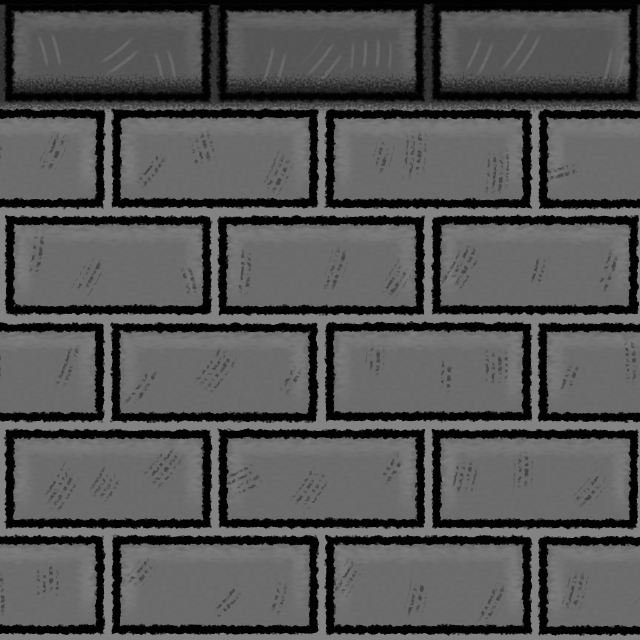
Write a Shadertoy shader that draws this texture.

```glsl
const float ROWS = 6.0;
const vec2 BRICK_HALF = vec2(0.961, 0.457);
const vec2 BRICK_SHIFT = vec2(0.014, 0.012);
const float LINE_WIDTH = 0.076;

const vec3 INK = vec3(0.008);
const vec3 MORTAR = vec3(0.51);
const vec3 STONE = vec3(0.418);
const vec3 BEVEL = vec3(0.485);
const vec3 SCRATCH = vec3(0.24);
const vec3 DARK_MORTAR = vec3(0.2);
const vec3 DARK_STONE = vec3(0.335);
const vec3 DARK_BEVEL = vec3(0.405);
const vec3 PALE_SCRATCH = vec3(0.43);

vec2 hash2(vec2 p) {
    vec3 a = fract(p.xyx * vec3(0.1031, 0.1030, 0.0973));
    a += dot(a, a.yzx + 33.33);
    return fract((a.xx + a.yz) * a.zy);
}

float gradientDot(vec2 cell, vec2 offset) {
    float angle = 6.2832 * hash2(cell).x;
    return dot(vec2(cos(angle), sin(angle)), offset);
}

// Gradient noise, roughly -0.7 to 0.7
float noise(vec2 p) {
    vec2 i = floor(p), f = fract(p);
    vec2 u = f * f * f * (f * (f * 6.0 - 15.0) + 10.0);
    vec2 e = vec2(0.0, 1.0);
    return mix(mix(gradientDot(i, f), gradientDot(i + e.yx, f - e.yx), u.x),
               mix(gradientDot(i + e, f - e), gradientDot(i + e.yy, f - e.yy), u.x), u.y);
}

float boxDistance(vec2 p, vec2 halfSize) {
    vec2 d = abs(p) - halfSize;
    return length(max(d, 0.0)) + min(max(d.x, d.y), 0.0);
}

vec2 rotate(vec2 p, float angle) {
    float c = cos(angle), s = sin(angle);
    return vec2(c * p.x - s * p.y, s * p.x + c * p.y);
}

// Parallel strokes in three tilted patches; breakup chops them into dashes
float scratches(vec2 p, vec2 seed, float spacing, float breakup) {
    float mask = 0.0;
    for (int i = 0; i < 3; i++) {
        vec2 key = seed * 7.0 + float(i) * 19.0 + 3.0;
        vec2 place = hash2(key), shape = hash2(key + 41.0), kind = hash2(key + 83.0);
        vec2 center = vec2((float(i) - 1.0) * 0.6 + (place.x - 0.5) * 0.38,
                           (place.y - 0.6) * 0.3);
        float tilt = mix(-0.3, 0.75, shape.x) + 0.6 * step(0.85, kind.x);
        vec2 q = rotate(p - center, tilt);
        q.x += 0.3 * q.y * q.y + 0.012 * breakup * noise(q * 30.0 + key);
        vec2 reach = vec2(spacing * mix(0.9, 1.9, kind.y), mix(0.14, 0.25, shape.y));
        float stagger = 0.07 * (hash2(key + floor(q.x / spacing)).x - 0.5);
        float stroke = 1.0 - smoothstep(0.008, 0.022, abs(fract(q.x / spacing) - 0.5) * spacing);
        float patchMask = (1.0 - smoothstep(0.75, 1.0, abs(q.x) / reach.x))
                        * (1.0 - smoothstep(0.5, 1.0, abs(q.y + stagger) / reach.y));
        float dashes = smoothstep(-0.3, 0.35, noise(q * vec2(18.0, 32.0) + key));
        mask = max(mask, stroke * patchMask * mix(1.0, dashes, breakup));
    }
    return mask;
}

// Worn light band inside the top and side edges
float bevel(vec2 p, vec2 seed) {
    vec2 edge = BRICK_HALF - vec2(abs(p.x), p.y);
    float streaks = noise(p * vec2(11.0, 26.0) + seed * 9.0);
    float depth = min(edge.x, edge.y) + 0.07 * streaks;
    float band = smoothstep(0.08, 0.14, depth) * (1.0 - smoothstep(0.18, 0.27, depth));
    float wear = 0.65 + 0.4 * noise(p * 3.0 + seed * 5.0) + 0.5 * streaks;
    return clamp(band * wear, 0.0, 1.0) * smoothstep(-0.38, -0.05, p.y);
}

void mainImage(out vec4 fragColor, in vec2 fragCoord) {
    vec2 wall = fragCoord / iResolution.xy * ROWS;
    float soft = ROWS / iResolution.y;

    // Running bond: bricks two units wide, one high
    float row = floor(wall.y);
    float across = wall.x + 1.0 - mod(row, 2.0);
    vec2 id = vec2(floor(across / 2.0), row);
    vec2 p = vec2(mod(across, 2.0) - 1.0, fract(wall.y) - 0.5) - BRICK_SHIFT;
    p += 0.008 * (hash2(id + 5.0) - 0.5);

    // The shaded top course also darkens the joint below it
    float top = step(ROWS - 1.0, row);
    float grain = noise(wall * 42.0);
    float shade = smoothstep(4.93, 5.06, wall.y + 0.07 * grain);

    // Stone face
    vec3 face = mix(STONE, DARK_STONE, top);
    face = mix(face, mix(BEVEL, DARK_BEVEL, top), bevel(p, id));
    float dark = scratches(p, id, 0.062, 1.0) * (1.0 - top) * 0.8;
    float pale = scratches(p, id, 0.12, 0.15) * top * 0.75;
    face = mix(face, SCRATCH, dark);
    face = mix(face, PALE_SCRATCH, pale);
    float footShadow = 1.0 - smoothstep(-0.38, -0.2, p.y + 0.1 * grain);
    face *= 1.0 - 0.6 * top * footShadow;
    face += 0.012 * noise(wall * vec2(18.0, 30.0));

    // Joints and ragged ink outline
    vec3 color = mix(MORTAR, DARK_MORTAR + 0.06 * grain, shade);
    float dist = boxDistance(p, BRICK_HALF);
    color = mix(color, face, 1.0 - smoothstep(-soft, soft, dist + 0.5 * LINE_WIDTH));
    float ragged = 0.022 * noise(wall * 17.0) + 0.014 * grain;
    float outline = abs(dist + 0.5 * LINE_WIDTH) - 0.5 * LINE_WIDTH + ragged;
    float blur = soft * (1.0 + 1.2 * top);
    color = mix(color, INK, 1.0 - smoothstep(-blur, blur, outline));
    color = mix(color, INK, smoothstep(5.95, 5.97, wall.y + ragged));

    fragColor = vec4(color, 1.0);
}
```
